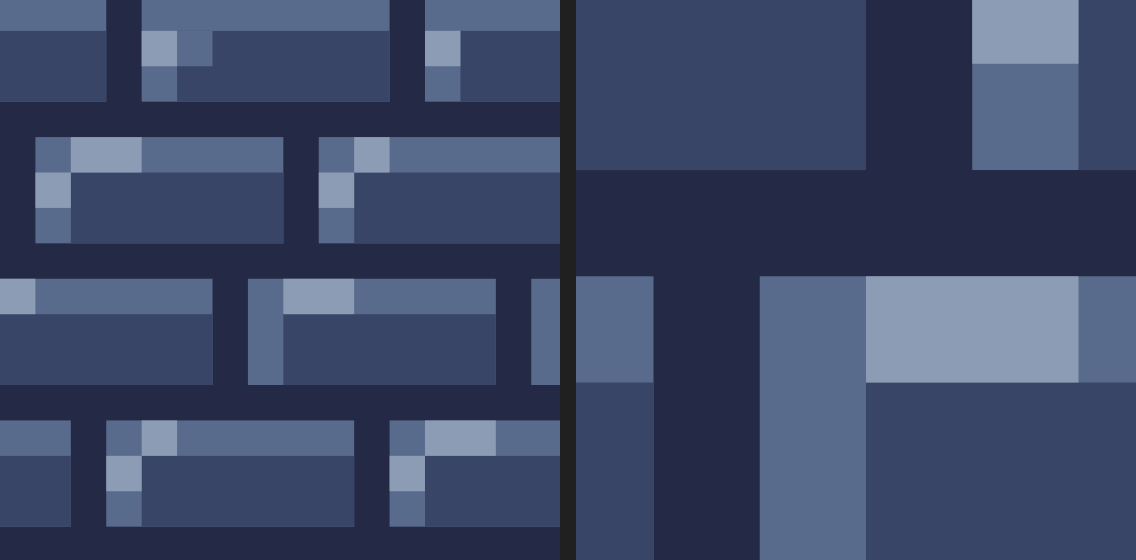
Left: the whole. Right: its middle third, enlarged.
This texture is drawn by a Shadertoy shader. Its source:

```glsl
const vec3 MORTAR = vec3(0.14, 0.16, 0.27);
const vec3 FACE   = vec3(0.22, 0.27, 0.40);
const vec3 BEVEL  = vec3(0.35, 0.42, 0.55);
const vec3 GLINT  = vec3(0.55, 0.61, 0.71);

const float BLOCKS = 15.812;          // square blocks across the canvas
const float TOP_CUT = 0.129;          // part of the first block above the top edge
const vec2 PITCH = vec2(8.0, 4.0);    // brick plus joint, in blocks
const vec2 BRICK = vec2(7.0, 3.0);    // brick alone, in blocks
const vec4 ROW_START = vec4(4.0, 1.0, -1.0, -5.0);

// Antialiased coverage of an axis-aligned rectangle
float rect(vec2 p, vec2 lo, vec2 hi, float blur) {
    vec2 cover = clamp((p - lo) / blur + 0.5, 0.0, 1.0)
               - clamp((p - hi) / blur + 0.5, 0.0, 1.0);
    return cover.x * cover.y;
}

// One brick; p is measured in blocks from its upper left corner
vec3 brickColor(vec2 p, float glintLength, float sideGlint, float chip, float blur) {
    vec3 color = mix(MORTAR, BEVEL, rect(p, vec2(0.0), BRICK, blur));
    color = mix(color, FACE, rect(p, vec2(1.0), BRICK, blur));
    color = mix(color, BEVEL, chip * rect(p, vec2(1.0), vec2(2.0), blur));

    // Highlights along the top and the left side
    color = mix(color, GLINT, rect(p, vec2(1.0, 0.0), vec2(1.0 + glintLength, 1.0), blur));
    return mix(color, GLINT, sideGlint * rect(p, vec2(0.0, 1.0), vec2(1.0, 2.0), blur));
}

void mainImage(out vec4 fragColor, in vec2 fragCoord) {
    vec2 uv = fragCoord / iResolution.xy;
    vec2 p = vec2(uv.x, 1.0 - uv.y) * BLOCKS + vec2(0.0, TOP_CUT);
    float blur = BLOCKS / min(iResolution.x, iResolution.y);

    // Stagger the rows; cells are split in the middle of the joints
    float row = floor((p.y + 0.5) / PITCH.y);
    float course = mod(row, 4.0);
    p.x -= ROW_START[int(course)];
    float column = floor((p.x + 0.5) / PITCH.x);
    vec2 local = p - vec2(column, row) * PITCH;

    // Variation between bricks
    float firstCourse = 1.0 - step(0.5, course);
    float glintLength = (1.0 - firstCourse) * (1.0 + mod(column + course, 2.0));
    float sideGlint = step(0.5, abs(course - 2.0));
    float chip = firstCourse * (1.0 - step(0.5, abs(column)));

    fragColor = vec4(brickColor(local, glintLength, sideGlint, chip, blur), 1.0);
}
```
